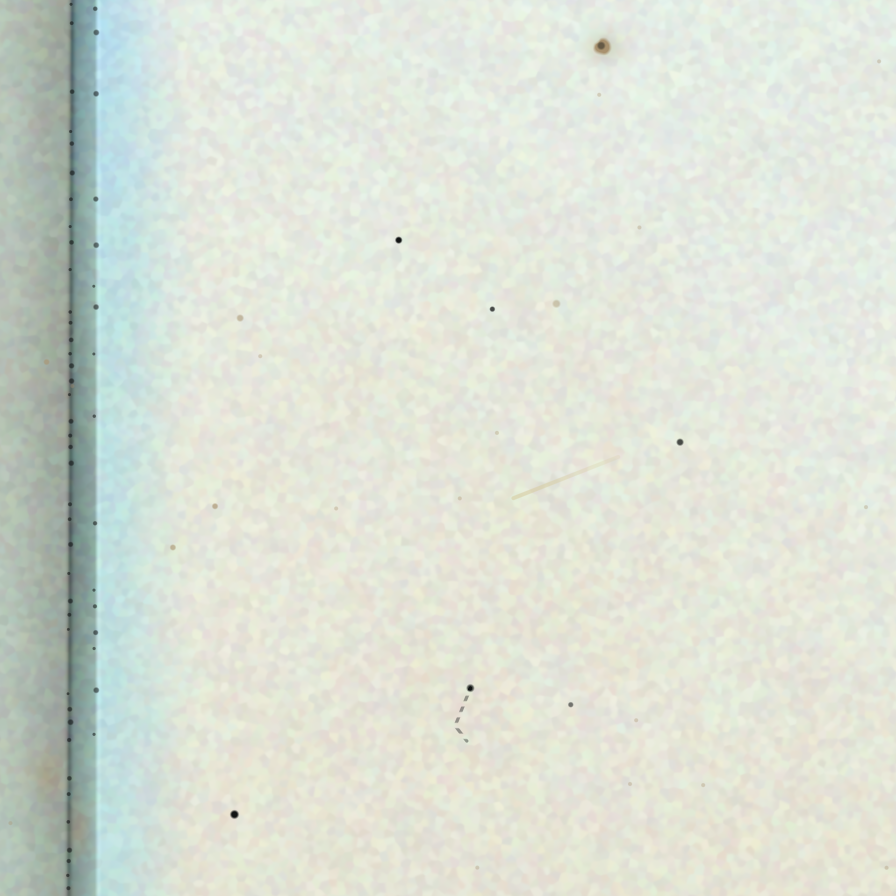
Give the GLSL for this texture, as a WebGL 1 fragment shader.

```glsl
precision highp float;
uniform vec2 u_resolution;

#define PAPER vec3(0.902, 0.910, 0.862)
#define WARM vec3(0.888, 0.868, 0.795)
#define COOL vec3(0.895, 0.930, 0.905)
#define SHADE_BLUE vec3(0.730, 0.870, 0.875)
#define MARGIN vec3(0.675, 0.720, 0.675)
#define GUTTER vec3(0.540, 0.640, 0.615)
#define INK vec3(0.07, 0.08, 0.08)
#define TAN vec3(0.66, 0.57, 0.43)
#define GRAIN_SCALE 125.0
#define GRAIN_AMOUNT 0.075
#define FOLD_EDGE 0.108

vec3 hash3(vec2 p) {
  vec3 q = vec3(dot(p, vec2(127.1, 311.7)), dot(p, vec2(269.5, 183.3)), dot(p, vec2(419.2, 71.9)));
  return fract(sin(q) * 43758.55);
}

// Smooth cellular noise: random colours blended around scattered points.
vec3 cellular(vec2 p) {
  vec2 cell = floor(p);
  vec3 sum = vec3(0.0);
  float total = 0.0;
  for (int j = -1; j <= 1; j++) {
    for (int i = -1; i <= 1; i++) {
      vec2 id = cell + vec2(float(i), float(j));
      vec3 h = hash3(id);
      vec2 d = id + h.xy - p;
      float w = exp(-5.0 * dot(d, d));
      sum += w * hash3(id + 37.0);
      total += w;
    }
  }
  return sum / total - 0.5;
}

float mottle(vec2 p) {
  return (sin(p.x * 13.0 + 2.0 * sin(p.y * 9.0)) + sin(p.y * 17.0 - p.x * 8.0 + 1.3)
    + 0.6 * sin(p.x * 31.0 + p.y * 23.0 + sin(p.x * 19.0))) / 2.6;
}

float segment(vec2 p, vec2 a, vec2 b) {
  vec2 d = b - a;
  return length(p - a - d * clamp(dot(p - a, d) / dot(d, d), 0.0, 1.0));
}

float dab(float d, float r) {
  float soft = max(0.4 * r, 0.7 / u_resolution.y);
  return 1.0 - smoothstep(r - soft, r + soft, d);
}

float speck(vec2 p, vec2 c, float r) {
  return dab(length(p - c), r);
}

float blot(vec2 p, vec2 c, vec2 size) {
  vec2 d = (p - c) / size;
  return exp(-dot(d, d));
}

// Sparse faint flecks, one candidate per grid cell.
float flecks(vec2 p) {
  vec2 id = floor(p * 22.0);
  vec3 h = hash3(id + 11.0);
  vec2 c = (id + 0.2 + 0.6 * h.xy) / 22.0;
  return step(0.95, h.z) * speck(p, c, 0.0022);
}

// Dark pits strung along a vertical line.
float pits(vec2 p, float x, float count, float density) {
  float id = floor(p.y * count);
  vec3 h = hash3(vec2(id, count));
  vec2 c = vec2(x + 0.003 * (h.x - 0.5), (id + 0.3 + 0.4 * h.y) / count);
  return step(1.0 - density, h.z) * speck(p, c, 0.0015 + 0.0015 * h.x);
}

void main() {
  vec2 p = gl_FragCoord.xy / u_resolution;
  vec3 fine = cellular(p * GRAIN_SCALE);
  vec3 broad = cellular(p * 38.0 + 5.0);
  float cloud = mottle(p);

  // Sheet tone, cool toward the upper right and warm toward the bottom
  float cool = smoothstep(0.35, 1.1, p.y * 0.8 + p.x * 0.35);
  float warm = 0.6 * smoothstep(0.55, -0.1, p.y) * (1.0 - 0.3 * p.x);
  warm += 0.25 * blot(p, vec2(0.55, 0.5), vec2(0.3, 0.25));
  vec3 col = mix(PAPER, COOL, cool * 0.75);
  col = mix(col, WARM, clamp(warm + 0.1 * cloud + 0.15 * broad.x, 0.0, 1.0));

  // Blue shade beside the fold
  vec3 shade = mix(SHADE_BLUE, vec3(0.70, 0.86, 0.92), smoothstep(0.55, 1.0, p.y));
  float reach = 0.225 + 0.012 * sin(p.y * 11.0) + 0.02 * broad.y;
  col = mix(col, shade, 0.95 * (1.0 - smoothstep(FOLD_EDGE, reach, p.x)));

  // Gutter band and left margin
  float crease = 0.0755 + 0.004 * p.y;
  float across = clamp((p.x - crease) / (FOLD_EDGE - crease), 0.0, 1.0);
  vec3 gutter = GUTTER * mix(0.84, 1.10, across) + 0.03 * sin(p.y * 9.0 + 1.0);
  gutter += vec3(-0.02, 0.01, 0.05) * smoothstep(0.6, 1.0, p.y);
  vec3 margin = MARGIN * mix(1.06, 0.91, smoothstep(0.0, crease, p.x));
  margin += vec3(0.0, 0.01, 0.015) * cloud;
  margin = mix(margin, TAN, 0.4 * blot(p, vec2(0.052, 0.134), vec2(0.018, 0.024)));
  gutter = mix(gutter, TAN, 0.4 * blot(p, vec2(0.088, 0.075), vec2(0.012, 0.03)));
  col = mix(gutter, col, smoothstep(FOLD_EDGE - 0.003, FOLD_EDGE + 0.002, p.x));
  col = mix(margin, col, smoothstep(crease - 0.002, crease + 0.002, p.x));
  col *= 1.0 - 0.25 * exp(-pow((p.x - crease - 0.001) / 0.0035, 2.0));
  col += 0.025 * exp(-pow((p.x - FOLD_EDGE - 0.003) / 0.002, 2.0));

  // Paper grain
  col += GRAIN_AMOUNT * (0.55 * fine + 0.45 * fine.g) + 0.018 * broad;

  // Foxing and pale scratch
  float fox = 0.55 * speck(p, vec2(0.268, 0.645), 0.0035);
  fox += 0.45 * speck(p, vec2(0.621, 0.661), 0.004);
  fox += 0.65 * speck(p, vec2(0.240, 0.435), 0.003);
  fox += 0.6 * speck(p, vec2(0.193, 0.389), 0.003);
  fox += 0.6 * speck(p, vec2(0.052, 0.596), 0.003);
  fox += 0.9 * speck(p + 0.003 * fine.xy, vec2(0.672, 0.948), 0.0075);
  fox += 0.3 * blot(p, vec2(0.674, 0.948), vec2(0.02, 0.016));
  fox += 0.35 * flecks(p);
  col = mix(col, TAN, clamp(fox, 0.0, 1.0));
  float scratch = dab(segment(p, vec2(0.573, 0.444), vec2(0.69, 0.490)), 0.0022);
  scratch *= mix(0.6, 0.25, smoothstep(0.58, 0.69, p.x));
  col = mix(col, vec3(0.84, 0.80, 0.63), scratch);

  // Ink specks, broken hooked stroke and pits in the fold
  float ink = speck(p, vec2(0.445, 0.732), 0.0034);
  ink += speck(p, vec2(0.2617, 0.091), 0.0042);
  ink += 0.75 * speck(p, vec2(0.5495, 0.655), 0.0027);
  ink += 0.75 * speck(p, vec2(0.759, 0.5065), 0.0035);
  ink += 0.75 * speck(p, vec2(0.525, 0.232), 0.0038);
  ink += 0.55 * speck(p, vec2(0.637, 0.2135), 0.0027);
  ink += 0.45 * speck(p, vec2(0.671, 0.949), 0.004);
  float hook = min(segment(p, vec2(0.525, 0.232), vec2(0.508, 0.190)),
                   segment(p, vec2(0.508, 0.190), vec2(0.521, 0.173)));
  ink += 0.4 * dab(hook, 0.0018) * smoothstep(-0.6, 0.6, sin(p.y * 520.0));
  ink += 0.6 * pits(p, crease + 0.001, 65.0, 0.55);
  ink += 0.55 * pits(p, FOLD_EDGE - 0.002, 42.0, 0.3);
  col = mix(col, INK, clamp(ink, 0.0, 1.0));

  gl_FragColor = vec4(clamp(col, 0.0, 1.0), 1.0);
}
```
